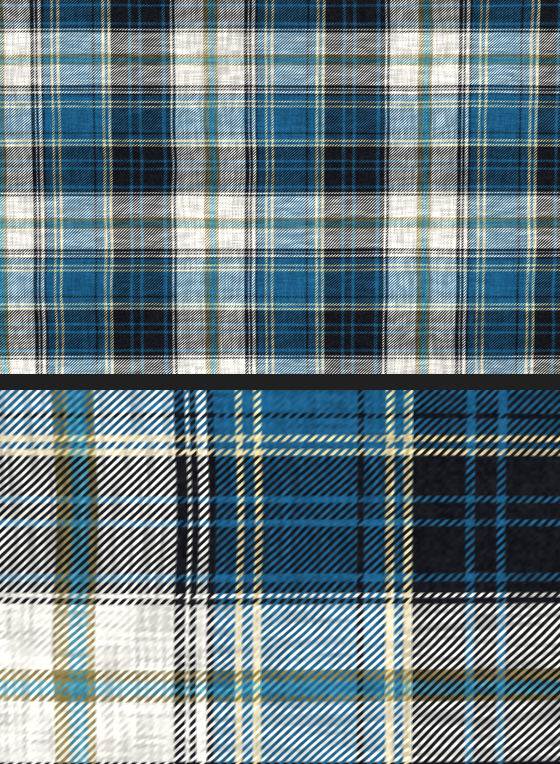
Top, the full canvas; bottom, a detail of the centre.
This texture is drawn by a WebGL 2 fragment shader. Its source:

```glsl
#version 300 es
precision highp float;
// Woven tartan cloth: one stripe sequence dyes both the warp and the weft.
// A diagonal twill wave decides which thread lies on top, and stretched
// noise adds slubs, heathering and a slight pull of the cloth.
uniform vec2 u_resolution;
out vec4 fragColor;

const vec2 REPEAT = vec2(0.379, 0.437);   // size of one sett on the canvas
const vec2 START = vec2(0.315, 0.0866);   // left and top edge of a white band
const vec2 TWILL = vec2(190.0, -135.0);   // diagonal ribs across and up
const float TWILL_CONTRAST = 1.5;
const float CONVERGE = 0.025;             // warp draws together at the bottom
const float WAVER = 0.003;                // wandering of the threads
const float SOFTNESS = 0.003;             // blur of stripe edges, in setts
const float SLUB = 0.38;                  // brightness change along threads
const float FADE = 0.10;                  // broad uneven wear
const float WHITE_END = 0.323;            // white ground covers 0 to here
const float SEAM = 0.1;                   // sequence wraps inside the black

const vec3 WHITE = vec3(0.93, 0.92, 0.89);
const vec3 BLACK = vec3(0.09, 0.095, 0.115);
const vec3 BLUE = vec3(0.115, 0.36, 0.52);
const vec3 CREAM = vec3(0.90, 0.83, 0.62);
const vec3 OLIVE = vec3(0.56, 0.51, 0.32);
const vec3 TEAL = vec3(0.29, 0.59, 0.68);
const vec3 DYES[6] = vec3[6](WHITE, BLACK, BLUE, CREAM, OLIVE, TEAL);

// Stripes laid over the ground: start, end, dye index.
const int STRIPES = 14;
const vec3 SETT[STRIPES] = vec3[STRIPES](
    vec3(0.134, 0.199, 4), vec3(0.158, 0.186, 5),
    vec3(0.340, 0.347, 0), vec3(0.357, 0.374, 0),
    vec3(0.385, 0.698, 2), vec3(0.612, 0.622, 1),
    vec3(0.419, 0.430, 3), vec3(0.447, 0.460, 3),
    vec3(0.656, 0.670, 3), vec3(0.684, 0.698, 3),
    vec3(0.780, 0.794, 2), vec3(0.828, 0.842, 2),
    vec3(-0.062, -0.045, 2), vec3(-0.022, -0.012, 0));

float hash(vec2 p) {
    vec3 q = fract(vec3(p.xyx) * 0.1031);
    q += dot(q, q.yzx + 33.33);
    return fract((q.x + q.y) * q.z);
}

float noise(vec2 p) {
    vec2 cell = floor(p), f = fract(p);
    f = f * f * (3.0 - 2.0 * f);
    float low = mix(hash(cell), hash(cell + vec2(1, 0)), f.x);
    float high = mix(hash(cell + vec2(0, 1)), hash(cell + 1.0), f.x);
    return mix(low, high, f.y);
}

// Coverage of the interval from a to b, filtered over a given width.
float band(float t, float a, float b, float width) {
    return clamp((t - a) / width + 0.5, 0.0, 1.0)
         - clamp((t - b) / width + 0.5, 0.0, 1.0);
}

vec3 threadColour(float t, float width) {
    t = fract(t + SEAM) - SEAM;
    vec3 colour = mix(BLACK, WHITE, band(t, 0.0, WHITE_END, width));
    for (int i = 0; i < STRIPES; i++) {
        vec3 stripe = SETT[i];
        colour = mix(colour, DYES[int(stripe.z)],
                     band(t, stripe.x, stripe.y, width));
    }
    return colour;
}

float sinc(float x) {
    return x < 0.001 ? 1.0 : sin(x) / x;
}

// Share of warp on the surface; ribs fade when finer than a pixel.
float twill(vec2 uv) {
    float phase = dot(uv, TWILL) + 0.5 * noise(uv * 30.0);
    vec2 ribsPerPixel = abs(TWILL) / u_resolution;
    float filtered = sinc(3.14159 * ribsPerPixel.x) * sinc(3.14159 * ribsPerPixel.y);
    float wave = clamp(TWILL_CONTRAST * sin(6.28318 * phase), -1.0, 1.0);
    return 0.5 + 0.5 * wave * filtered;
}

void main() {
    vec2 uv = gl_FragCoord.xy / u_resolution;

    // Pull the cloth slightly out of square
    vec2 cloth = uv;
    cloth.x = 0.5 + (uv.x - 0.5) * (1.0 + CONVERGE * (1.0 - 2.0 * uv.y) * 0.5);
    cloth += WAVER * (vec2(noise(uv * 9.0), noise(uv * 7.0 + 40.0)) - 0.5);

    // Dye both thread directions with the same sequence
    vec2 sett = (vec2(cloth.x, 1.0 - cloth.y) - START) / REPEAT;
    vec2 width = 1.0 / (REPEAT * u_resolution) + SOFTNESS;
    vec3 warp = threadColour(sett.x, width.x);
    vec3 weft = threadColour(sett.y, width.y);

    // Slubs run along each thread
    warp *= 1.0 + SLUB * (noise(cloth * vec2(380.0, 28.0)) - 0.5);
    weft *= 1.0 + SLUB * (noise(cloth * vec2(45.0, 260.0) + 90.0) - 0.5);

    // Interlace, then add fibre grain and broad wear
    vec3 colour = mix(weft, warp, twill(uv));
    float grain = noise(uv * vec2(400.0, 270.0) + 17.0) - 0.5;
    colour += 0.05 * grain;
    colour *= 1.0 + FADE * (noise(uv * vec2(7.0, 5.0) + 5.0) - 0.5);
    fragColor = vec4(clamp(colour, 0.0, 1.0), 1.0);
}
```
